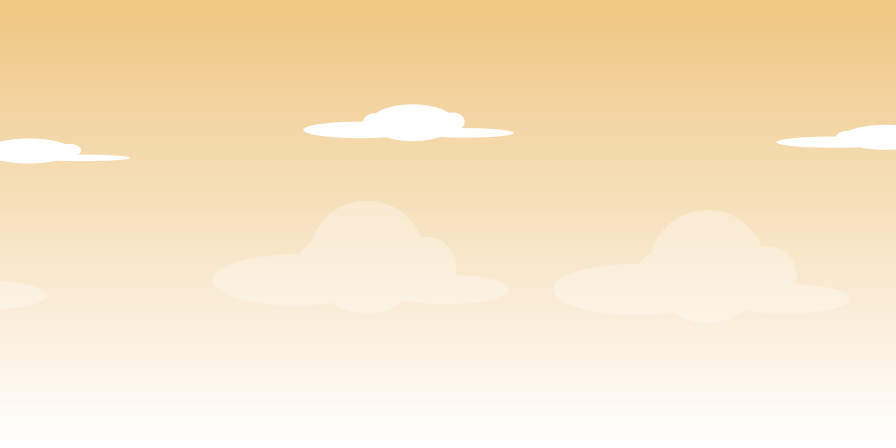
Give the GLSL for this background, as a Shadertoy shader.

```glsl
// Lengths are in canvas heights
const vec3 SKY_TOP = vec3(0.937, 0.776, 0.510);
const vec3 SKY_BOTTOM = vec3(1.0);
const vec3 CLOUD_COLOR = vec3(1.0);
const float HAZE_OPACITY = 0.31;
const int PUFFS = 5;
const int CLOUDS = 3;

// Puffs of a cloud: centre.xy, radii.xy
const vec4 HAZE_PUFFS[PUFFS] = vec4[PUFFS](
    vec4( 0.000,  0.000, 0.129, 0.126),
    vec4( 0.134, -0.020, 0.065, 0.065),
    vec4(-0.095, -0.027, 0.065, 0.065),
    vec4(-0.160, -0.051, 0.185, 0.057),
    vec4( 0.176, -0.072, 0.141, 0.033));
const vec4 BRIGHT_PUFFS[PUFFS] = vec4[PUFFS](
    vec4( 0.000,  0.000, 0.096, 0.041),
    vec4( 0.090,  0.002, 0.026, 0.021),
    vec4(-0.085,  0.000, 0.026, 0.021),
    vec4(-0.116, -0.016, 0.128, 0.0185),
    vec4( 0.1185, -0.0227, 0.107, 0.0107));

// Cloud placement: centre.xy, vertical scale
const vec3 HAZE_CLOUDS[CLOUDS] = vec3[CLOUDS](
    vec3(0.819, 0.426, 1.0), vec3(1.579, 0.405, 1.0), vec3(-0.212, 0.413, 1.0));
const vec3 BRIGHT_CLOUDS[CLOUDS] = vec3[CLOUDS](
    vec3(0.921, 0.726, 1.0), vec3(1.977, 0.6935, 0.68), vec3(0.065, 0.663, 0.68));

// Approximate signed distance to an ellipse
float ellipseDistance(vec2 p, vec2 radii) {
    vec2 q = p / radii;
    return (dot(q, q) - 1.0) / max(2.0 * length(q / radii), 1e-4);
}

// Distance to the union of all puffs in one cloud
float cloudDistance(vec2 p, vec3 cloud, vec4 puffs[PUFFS]) {
    vec2 scale = vec2(1.0, cloud.z);
    float d = 1e3;
    for (int i = 0; i < PUFFS; i++) {
        vec2 centre = cloud.xy + puffs[i].xy * scale;
        d = min(d, ellipseDistance(p - centre, puffs[i].zw * scale));
    }
    return d;
}

// Antialiased coverage of a layer of clouds
float layerCoverage(vec2 p, vec3 clouds[CLOUDS], vec4 puffs[PUFFS]) {
    float d = 1e3;
    for (int i = 0; i < CLOUDS; i++) {
        d = min(d, cloudDistance(p, clouds[i], puffs));
    }
    return clamp(0.5 - d * iResolution.y, 0.0, 1.0);
}

void mainImage(out vec4 fragColor, in vec2 fragCoord) {
    vec2 p = fragCoord / iResolution.y;

    // Sky gradient
    vec3 color = mix(SKY_BOTTOM, SKY_TOP, p.y);

    // Translucent low clouds, then opaque high clouds
    float haze = layerCoverage(p, HAZE_CLOUDS, HAZE_PUFFS);
    color = mix(color, CLOUD_COLOR, HAZE_OPACITY * haze);
    float bright = layerCoverage(p, BRIGHT_CLOUDS, BRIGHT_PUFFS);
    color = mix(color, CLOUD_COLOR, bright);

    fragColor = vec4(color, 1.0);
}
```
